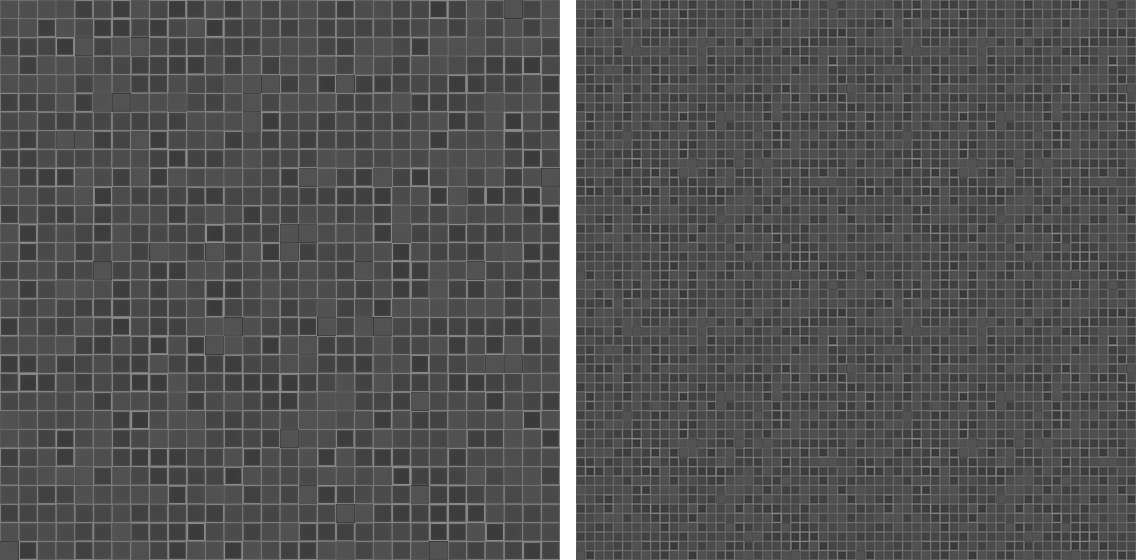
Left: one tile. Right: repeated 2 by 2.
Reproduce this texture procedurally as a WebGL 2 fragment shader.

```glsl
#version 300 es
precision highp float;

uniform vec2 u_resolution;
out vec4 fragColor;

// Integer hash: four independent values in 0..1 per cell
vec4 hash4(uvec2 cell) {
    uint h = cell.x * 1597334677u ^ cell.y * 3812015801u;
    uvec4 v = uvec4(h, h + 7919u, h + 15485u, h + 32452u);
    v = (v ^ (v >> 16u)) * 2146121005u;
    v = (v ^ (v >> 15u)) * 2221713035u;
    v ^= v >> 16u;
    return vec4(v & 65535u) / 65535.0;
}

void main() {
    const float TILES = 30.0;
    vec2 grid = gl_FragCoord.xy / u_resolution * TILES;
    vec2 cell = mod(floor(grid), TILES);
    vec2 local = fract(grid) - 0.5;
    float pixel = TILES / min(u_resolution.x, u_resolution.y);

    // Depth of each tile: sunken tiles are darker with broader bright rims
    vec4 rnd = hash4(uvec2(cell));
    float depth = mix(rnd.x, rnd.y, 0.35);
    float raised = 1.0 - smoothstep(0.10, 0.17, depth);

    // Distance to the tile border, slightly shifted from tile to tile
    vec2 shift = (rnd.zw - 0.5) * 0.024;
    vec2 toEdge = 0.5 - abs(local - shift);
    float border = min(toEdge.x, toEdge.y);

    // Face with a faint tilt and a soft glow inside the rim
    float face = mix(0.322, 0.228, smoothstep(0.05, 0.95, depth));
    face += dot(local, rnd.wz - 0.5) * 0.022;
    face += 0.11 * depth * exp(-max(border, 0.0) / 0.06);

    // Rim: bright on most tiles, a thin dark seam on raised ones
    float rimWidth = mix(0.020, 0.080, depth * depth);
    float softness = max(0.5 * pixel, 0.014);
    float rim = 1.0 - smoothstep(rimWidth - softness, rimWidth + softness, border);
    float rimTone = mix(mix(0.44, 0.55, depth), 0.22, raised);

    fragColor = vec4(vec3(mix(face, rimTone, rim)), 1.0);
}
```
